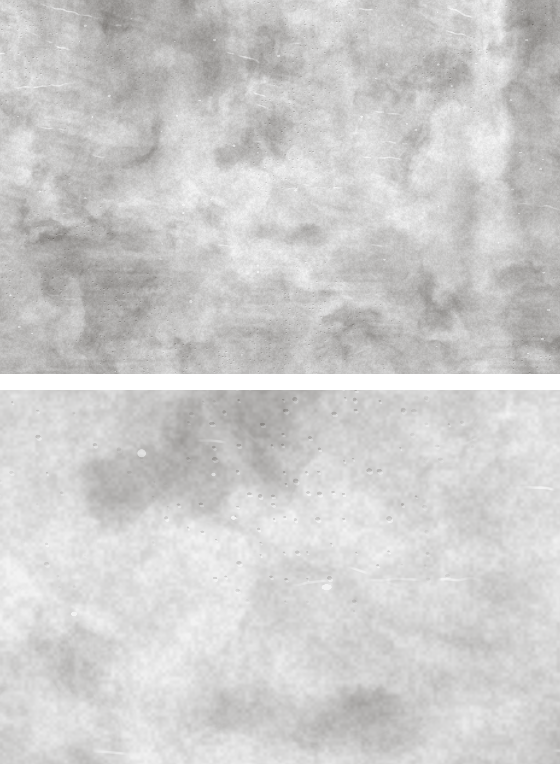
Top, the full canvas; bottom, a detail of the centre.
Write a Shadertoy shader that draws this texture.

```glsl
// Weathered grey plaster wall with stains, trowel streaks, scratches and pits.

float hash(vec2 p) {
    vec3 q = fract(vec3(p.xyx) * 0.1031);
    q += dot(q, q.yzx + 33.33);
    return fract((q.x + q.y) * q.z);
}

vec2 hash2(vec2 p) {
    return vec2(hash(p), hash(p + 57.3));
}

float noise(vec2 p) {
    vec2 cell = floor(p), f = fract(p);
    f = f * f * (3.0 - 2.0 * f);
    return mix(mix(hash(cell), hash(cell + vec2(1, 0)), f.x),
               mix(hash(cell + vec2(0, 1)), hash(cell + vec2(1, 1)), f.x), f.y);
}

float fbm(vec2 p) {
    float sum = 0.0, amp = 0.5;
    for (int i = 0; i < 6; i++) {
        sum += amp * noise(p);
        p = mat2(1.6, 1.2, -1.2, 1.6) * p + 13.7;
        amp *= 0.54;
    }
    return sum / 1.06;
}

mat2 rotation(float a) {
    return mat2(cos(a), -sin(a), sin(a), cos(a));
}

float blob(vec2 p, vec2 centre, vec2 radius) {
    vec2 d = (p - centre) / radius;
    return exp(-dot(d, d));
}

// Broad light and shade across the wall
float broadTone(vec2 p, vec2 warp) {
    vec2 q = p + 0.14 * warp;
    float edge = p.x + 0.025 * warp.x;
    float tone = 0.095 * blob(q, vec2(0.72, 0.5), vec2(0.42, 0.24));
    tone += 0.06 * blob(q, vec2(1.0, 0.95), vec2(0.3, 0.16));
    tone += 0.08 * smoothstep(1.25, 1.30, edge) * (1.0 - smoothstep(1.34, 1.40, edge));
    tone -= 0.10 * smoothstep(1.34, 1.38, edge) * smoothstep(0.25, 0.75, p.y);
    tone -= 0.09 * blob(q, vec2(0.08, 0.2), vec2(0.38, 0.36));
    tone -= 0.04 * blob(q, vec2(0.42, 0.88), vec2(0.3, 0.2));
    tone -= 0.05 * blob(q, vec2(1.1, 0.15), vec2(0.5, 0.18));
    return tone;
}

// Blotchy stains scattered over a jittered 5 by 3 grid
float stains(vec2 p, vec2 warp) {
    float cover = 0.0;
    for (int i = 0; i < 15; i++) {
        vec2 id = vec2(i % 5, i / 5);
        vec2 centre = (id + 0.1 + 0.8 * hash2(id + 4.7)) * vec2(0.3, 0.333);
        float size = mix(0.03, 0.13, hash(id + 21.3));
        cover += blob(p + 0.06 * warp, centre, size * vec2(1.0, 0.85))
               * mix(0.4, 1.0, hash(id + 8.1));
    }
    float ragged = fbm(p * 13.0 + warp * 1.5 + 31.0);
    return smoothstep(0.55, 0.90, ragged + 0.28 * min(cover, 1.2));
}

// Thin broken pale scratches, mostly sloping gently downwards
float scratches(vec2 p, float px) {
    float mark = 0.0;
    for (int i = 0; i < 34; i++) {
        vec2 id = vec2(i, 3.0);
        vec2 r = hash2(id), s = hash2(id + 91.0);
        vec2 q = rotation(0.25 - 0.7 * s.x) * (p - vec2(1.5 * r.x * sqrt(r.x), r.y));
        float len = mix(0.012, 0.12, s.y * s.y);
        q.y += (r.x - 0.5) * 2.0 * q.x * q.x + 0.006 * (noise(q.xx * 45.0 + id) - 0.5);
        float line = 1.0 - smoothstep(0.0004, 0.0009 + px, abs(q.y));
        float ends = 1.0 - smoothstep(0.5 * len, len, abs(q.x));
        float gaps = smoothstep(0.25, 0.65, noise(p * 60.0 + id));
        mark = max(mark, line * ends * gaps * mix(0.4, 1.0, r.y));
    }
    return mark;
}

// Small round specks in a fraction of the cells of a grid
float specks(vec2 p, float density, float share, float px) {
    vec2 id = floor(p * density);
    vec2 d = fract(p * density) - 0.3 - 0.4 * hash2(id);
    d.y *= mix(1.0, 1.8, hash(id + 5.0));
    float radius = mix(0.08, 0.24, hash(id + 17.0));
    float soft = px * density;
    float dot1 = 1.0 - smoothstep(radius - 0.5 * soft, radius + 0.5 * soft, length(d));
    return dot1 * step(hash(id + 43.0), share);
}

void mainImage(out vec4 fragColor, in vec2 fragCoord) {
    float px = 1.0 / iResolution.y;
    vec2 p = fragCoord * px;
    vec2 warp = 2.0 * vec2(fbm(p * 4.0 + 2.0), fbm(p * 4.0 + 40.0)) - 1.0;

    // Clouded plaster with paler worn patches
    float tone = 0.765 + broadTone(p, warp);
    tone += 0.30 * (fbm(p * 3.5 + warp) - 0.5);
    tone += 0.20 * (fbm(p * vec2(16.0, 19.0) + 9.0) - 0.5);
    float worn = smoothstep(0.50, 0.62, fbm(p * 7.0 + 1.3 * warp + 70.0));
    tone += 0.05 * (worn - 0.4);
    tone -= 0.13 * stains(p, warp);

    // Trowel streaks: sloping above, level near the floor; drips from the top
    vec2 sloped = rotation(-0.28) * p + 0.02 * warp;
    vec2 level = p + 0.015 * warp;
    float streak = mix(noise(level * vec2(9.0, 130.0)), noise(sloped * vec2(12.0, 110.0)),
                       smoothstep(0.25, 0.5, p.y));
    tone += 0.06 * (streak - 0.5) * smoothstep(0.35, 0.65, fbm(p * 5.0 + 22.0));
    float drip = fbm(vec2(p.x * 22.0 + 0.4 * warp.x, p.y * 2.2));
    tone += 0.16 * (drip - 0.5) * smoothstep(0.35, 0.9, p.y);

    // Sandy grain
    tone += 0.055 * (noise(p * 310.0) - 0.5) + 0.045 * (noise(p * 150.0 + 7.0) - 0.5);

    // Pits with a lit lower rim, gathered in patches, and a few pale chips
    float pitted = smoothstep(0.50, 0.62, fbm(p * 5.0 + 55.0));
    float pit = specks(p, 95.0, 0.22, px);
    float rim = specks(p + vec2(-0.001, 0.002), 95.0, 0.22, px);
    tone += pitted * (0.06 * rim - 0.11 * pit);
    tone += 0.13 * specks(p + 0.004 * warp, 50.0, 0.012, px);
    tone += 0.12 * scratches(p, px);

    // Shadows lean slightly warm
    tone = clamp(tone, 0.38, 0.95);
    vec3 warmth = vec3(0.03, 0.0, -0.03) * max(0.88 - tone, 0.0);
    fragColor = vec4(tone + warmth, 1.0);
}
```
